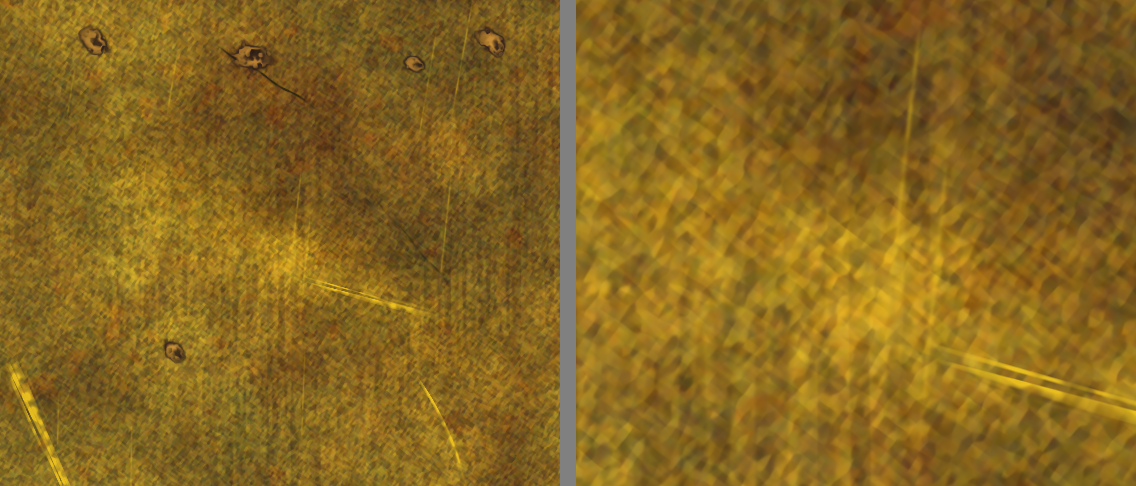
Left: the whole. Right: its middle third, enlarged.
Reproduce this texture procedurally as a Shadertoy shader.

```glsl
// Aged, scratched brass: blotchy olive and gold patina with a fine slanted grain.
// Smoothed cellular noise gives clouds, grain and brush marks; short loops add
// rimmed corrosion pits, bright scratch bundles and thin dark cuts.

const vec3 BRASS = vec3(0.535, 0.410, 0.128);
const vec3 TONE_STEP = vec3(0.103, 0.086, 0.010);
const vec3 WARM_SHIFT = vec3(0.040, -0.026, -0.020);
const vec3 PIT_RIM = vec3(0.16, 0.10, 0.10);
const vec3 PIT_FLOOR = vec3(0.70, 0.49, 0.19);
const vec3 BRIGHT_GOLD = vec3(0.95, 0.78, 0.12);
const vec3 DARK_CUT = vec3(0.17, 0.14, 0.07);

vec2 hash2(vec2 p) {
    vec3 q = fract(p.xyx * vec3(0.1031, 0.1030, 0.0973));
    q += dot(q, q.yzx + 33.33);
    return fract((q.xx + q.yz) * q.zy);
}

vec2 rotate(vec2 p, float angle) {
    float c = cos(angle), s = sin(angle);
    return vec2(c * p.x + s * p.y, c * p.y - s * p.x);
}

// Smooth cellular noise, about -1 to 1: cell values blended by distance
float cells(vec2 p, float seed) {
    vec2 id = floor(p), f = fract(p);
    float total = 0.0, weight = 0.0;
    for (int j = -1; j <= 1; j++)
    for (int i = -1; i <= 1; i++) {
        vec2 o = vec2(i, j);
        vec2 cell = id + o + seed * 17.0;
        vec2 d = o + hash2(cell) - f;
        float w = exp(-5.0 * dot(d, d));
        total += w * (2.0 * hash2(cell + 91.7).x - 1.0);
        weight += w;
    }
    return total / weight;
}

float clouds(vec2 p, float seed) {
    return 0.70 * cells(p * 3.5, seed) + 0.62 * cells(p * 8.0, seed + 1.0)
         + 0.50 * cells(p * 19.0, seed + 2.0);
}

// Soft elliptical patch, rotated
float patchMask(vec2 p, vec2 center, vec2 size, float angle) {
    vec2 q = rotate(p - center, angle) / size;
    return exp(-dot(q, q));
}

// Tapered stroke around the origin of q, lying along x
float stroke(vec2 q, float halfLength, float width) {
    float taper = 1.0 - smoothstep(0.5, 1.0, abs(q.x) / halfLength);
    return taper * exp(-q.y * q.y / (width * width));
}

vec3 addPits(vec3 color, vec2 p, float aspect) {
    float wobble = 0.25 * cells(p * 45.0, 31.0) + 0.20 * cells(p * 130.0, 32.0);
    for (int i = 0; i < 6; i++) {
        float n = float(i);
        vec2 h = hash2(vec2(n, 7.0));
        float low = step(1.5, mod(n, 3.0));
        vec2 center = vec2(fract(0.17 + 0.57 * n) * aspect,
                           0.94 - low * (0.46 + 0.09 * n) - 0.09 * h.x);
        float size = mix(0.017, 0.034, h.y);
        vec2 q = rotate(p - center, 0.6 + h.x) / (size * vec2(0.8, 1.2));
        float r = length(q) + wobble;
        float inside = 1.0 - smoothstep(0.8, 1.0, r);
        float rim = exp(-pow((r - 0.95) / 0.18, 2.0));
        float core = smoothstep(0.1, 0.7, length(q - vec2(0.1, -0.3)) + 1.6 * wobble);
        vec3 bed = mix(PIT_RIM, PIT_FLOOR, core) * (1.0 + 0.8 * wobble);
        color = mix(color, bed, 0.8 * inside);
        color = mix(color, PIT_RIM, 0.8 * rim * (0.85 + wobble));
    }
    return color;
}

vec3 addScratches(vec3 color, vec2 p) {
    float wear = 0.75 + 0.6 * cells(p * 70.0, 41.0);
    // Bundles of bright, nearly parallel strands
    for (int i = 0; i < 3; i++) {
        float n = float(i), s = sin(1.5708 * n);
        vec2 center = vec2(0.08 + 0.42 * n + 0.26 * s, 0.12 + 0.27 * s);
        vec2 q = rotate(p - center, -1.15 + 0.88 * s);
        q.y += 0.4 * n * (1.0 - s) * q.x * q.x;
        float strands = smoothstep(-0.25, 0.45, cells(q * vec2(5.0, 190.0), 43.0 + n));
        float bundle = stroke(q, 0.18 - 0.025 * n, 0.015 - 0.005 * n);
        color = mix(color, BRIGHT_GOLD, clamp(1.2 * bundle * strands * wear, 0.0, 0.9));
    }
    // Faint upright marks
    for (int i = 0; i < 12; i++) {
        vec2 h = hash2(vec2(float(i), 53.0));
        vec2 q = rotate(p - h * vec2(1.1, 1.0), 1.57 - 0.2 * h.y);
        color = mix(color, BRIGHT_GOLD, 0.32 * wear * stroke(q, 0.06 + 0.10 * h.x, 0.002));
    }
    // Thin dark cuts
    for (int i = 0; i < 2; i++) {
        float n = float(i);
        vec2 q = rotate(p - vec2(0.55 + 0.30 * n, 0.84 - 0.34 * n), -0.56 - 0.3 * n);
        q.y += 0.002 * sin(q.x * 60.0);
        float cut = stroke(q, 0.14, 0.0022) * (0.95 - 0.45 * n);
        color = mix(color, DARK_CUT, clamp(cut * wear * 1.2, 0.0, 0.9));
    }
    return color;
}

void mainImage(out vec4 fragColor, in vec2 fragCoord) {
    vec2 p = fragCoord / iResolution.y;
    float aspect = iResolution.x / iResolution.y;

    // Broad light and dark areas, with stronger highlights
    float band = patchMask(p, vec2(0.55, 0.51), vec2(0.50, 0.09), -0.48);
    float glow = patchMask(p, vec2(0.60, 0.46), vec2(0.12, 0.06), -0.2)
               + patchMask(p, vec2(0.82, 0.07), vec2(0.16, 0.10), -0.5);
    float brown = patchMask(p, vec2(0.60, 0.76), vec2(0.30, 0.16), -0.6);
    float tone = clouds(p, 3.0) + 0.8 * band + 0.9 * glow - 0.6 * brown - 0.38;
    tone += 0.35 * max(tone, 0.0) * max(tone, 0.0);

    // Fine slanted grain, cross hatch and short upright brushing
    float grain = cells(rotate(p, 0.95) * vec2(100.0, 205.0), 11.0);
    float hatch = cells(rotate(p, -0.65) * vec2(70.0, 220.0), 12.0);
    float brushing = cells(p * vec2(140.0, 9.0), 13.0);
    float brushMask = smoothstep(-0.3, 0.6, cells(p * 5.0, 14.0));
    float relief = 0.95 + 0.2 * clamp(tone, -1.0, 1.5);
    tone += relief * (1.05 * grain + 0.65 * hatch + 0.65 * brushing * brushMask);

    // Olive to orange drift with small rusty flecks
    float fleck = smoothstep(0.6, 0.9, cells(p * 28.0, 21.0));
    float warmth = 0.5 * clouds(p, 23.0) + 0.6 * cells(p * 140.0, 27.0)
                 + 0.5 * brown + 0.3 * band + 0.9 * fleck - 0.1;

    vec3 color = BRASS + TONE_STEP * tone + WARM_SHIFT * warmth;
    color.b += 0.03 * cells(p * 150.0, 29.0) - 0.02 * band;
    color = addScratches(color, p);
    color = addPits(color, p, aspect);
    fragColor = vec4(clamp(color, 0.0, 1.0), 1.0);
}
```
